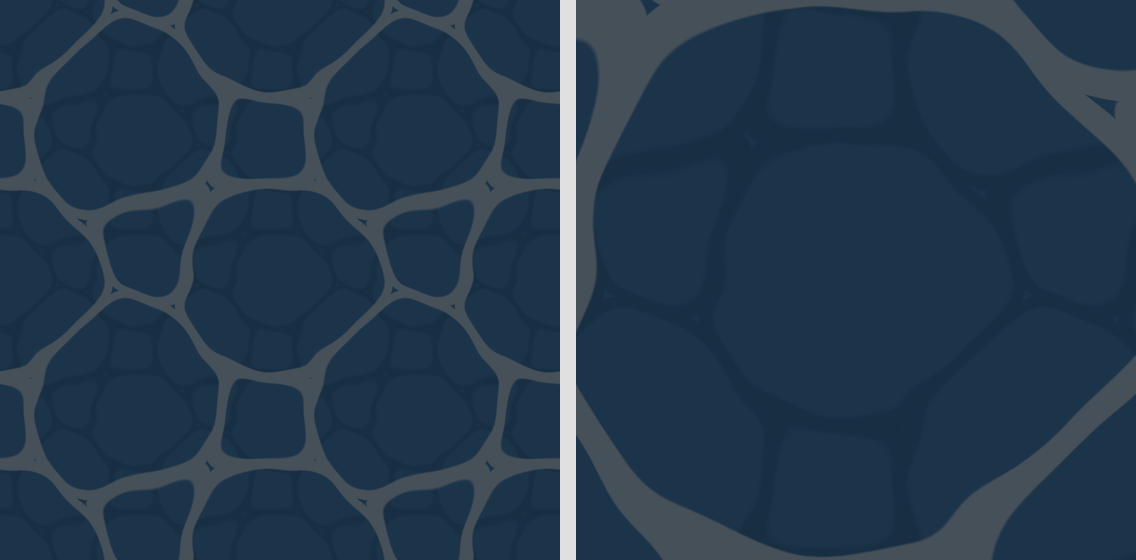
Left, the full canvas; right, a detail of the centre.
A Shadertoy shader for this pattern:

```glsl
// Seamless rounded stone cells: a grey vein network over a faint finer one on navy.
const float PI = 3.14159265;

float hash(vec2 p) {
    return fract(sin(dot(p, vec2(127.1, 311.7))) * 43758.5453);
}

// Value noise that wraps after a whole number of lattice steps.
float wrapNoise(vec2 p, float period) {
    vec2 i = floor(p), f = fract(p);
    f = f * f * (3.0 - 2.0 * f);
    vec2 a = mod(i, period), b = mod(i + 1.0, period);
    return mix(mix(hash(a), hash(vec2(b.x, a.y)), f.x),
               mix(hash(vec2(a.x, b.y)), hash(b), f.x), f.y);
}

// Cell centre: staggered columns, with a slight random offset; repeats every 2 cells.
vec2 cellCentre(vec2 id, float checker) {
    vec2 wrapped = mod(id, 2.0);
    vec2 offset = wrapped.x > 0.5 ? vec2(0.0, 0.25) - 0.09 * checker
                                  : vec2(0.06 * checker - 0.04, 0.0);
    vec2 jitter = vec2(hash(wrapped + 3.0), hash(wrapped + 7.0)) - 0.5;
    return id + offset + 0.04 * jitter;
}

// Soft margin between the nearest cell and all others: 0 on walls, negative at joints.
float cellMargin(vec2 p) {
    const float sharpness = 8.0;
    float nearest = 0.0, others = 1e-7;
    vec2 base = floor(p + 0.5);
    for (int y = -2; y <= 2; y++)
    for (int x = -2; x <= 2; x++) {
        vec2 id = base + vec2(x, y);
        float checker = 1.0 - 2.0 * mod(id.x + id.y, 2.0);
        vec2 d = p - cellCentre(id, checker);
        float weight = exp(-sharpness * (dot(d, d) - 0.165 * checker));
        others += min(nearest, weight);
        nearest = max(nearest, weight);
    }
    return log(nearest / others) / sharpness;
}

// Coverage of the veins, with small openings at some of the joints.
float veins(vec2 p, float blur) {
    vec2 wobble = vec2(wrapNoise(p * 4.0, 8.0), wrapNoise(p * 4.0 + 4.5, 8.0)) - 0.5;
    float margin = cellMargin(p + 0.11 * wobble);
    float opening = -0.076 + 0.02 * (cos(PI * p.y) + 0.5 * sin(PI * p.x));
    float wall = 1.0 - smoothstep(-blur, blur, margin - 0.08);
    return wall * smoothstep(-0.5 * blur, 0.5 * blur, margin - opening);
}

void mainImage(out vec4 fragColor, in vec2 fragCoord) {
    vec2 p = fragCoord / iResolution.xy * 4.0;
    float pixel = 4.0 / min(iResolution.x, iResolution.y);

    vec3 navy = vec3(0.108, 0.202, 0.288);
    vec3 deepNavy = vec3(0.092, 0.180, 0.262);
    vec3 grey = vec3(0.275, 0.315, 0.350);

    // Fine network at twice the frequency, then the broad veins on top.
    vec3 color = mix(navy, deepNavy, veins(p * 2.0, 0.02 + 3.0 * pixel));
    color = mix(color, grey, veins(p, 0.004 + 1.6 * pixel));
    fragColor = vec4(color, 1.0);
}
```
